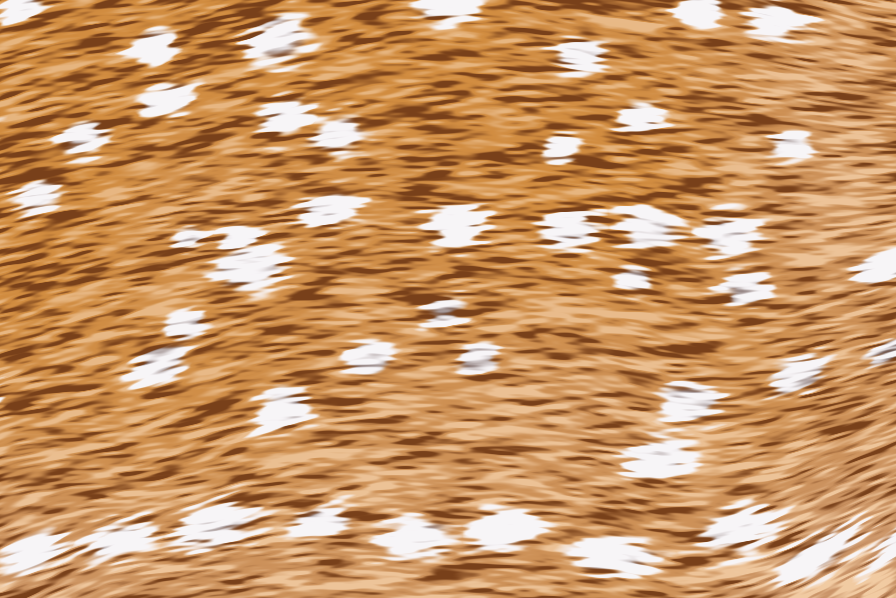
This texture is drawn by a Shadertoy shader. Its source:

```glsl
// Draws a spotted deer coat: combed tawny fur with frayed white spots.

const vec3 DARK_BROWN = vec3(0.47, 0.25, 0.10);
const vec3 ORANGE_TAN = vec3(0.82, 0.55, 0.25);
const vec3 DUSTY_TAN  = vec3(0.79, 0.58, 0.41);
const vec3 PALE_CREAM = vec3(0.95, 0.80, 0.64);
const vec3 SPOT_SHADE = vec3(0.46, 0.38, 0.37);
const vec3 SPOT_WHITE = vec3(0.97, 0.96, 0.97);

float hash(vec2 p) {
    vec3 h = fract(vec3(p.xyx) * 0.1031);
    h += dot(h, h.yzx + 33.33);
    return fract((h.x + h.y) * h.z);
}

vec2 hash2(vec2 p) {
    return vec2(hash(p), hash(p + vec2(37.2, 91.7)));
}

float noise(vec2 p) {
    vec2 i = floor(p), f = fract(p);
    f = f * f * (3.0 - 2.0 * f);
    vec2 e = vec2(0.0, 1.0);
    return mix(mix(hash(i), hash(i + e.yx), f.x),
               mix(hash(i + e.xy), hash(i + e.yy), f.x), f.y);
}

// Coordinates along and across the lie of the hair
vec2 flow(vec2 p) {
    float right = max(p.x - 1.05, 0.0);
    float rise = 0.32 * p.x - 0.17 * p.x * p.x
               + 0.9 * right * right * (1.1 - p.y)
               + 0.025 * noise(p * 4.0);
    return vec2(p.x, p.y - rise);
}

// Brightness along one hair; each row starts at its own offset
float hair(float x, float row) {
    x += 17.0 * hash(vec2(row, 3.7));
    float i = floor(x), f = fract(x);
    return mix(hash(vec2(i, row)), hash(vec2(i + 1.0, row)),
               f * f * (3.0 - 2.0 * f));
}

// A layer of hairs, tilted against the flow
float strands(vec2 q, float tilt, vec2 density) {
    q.y += tilt * q.x;
    q *= density;
    float row = floor(q.y);
    return mix(hair(q.x, row), hair(q.x, row + 1.0),
               smoothstep(0.0, 1.0, fract(q.y)));
}

// Positive inside an elliptical spot that leans with the fur
float spot(vec2 q, vec2 center, vec2 radius) {
    return 1.0 - length((q - flow(center)) / radius);
}

// Loosely scattered spots
float scatteredSpots(vec2 p, vec2 q, vec2 cell) {
    float field = -2.0;
    vec2 home = floor(p / cell);
    for (int y = -1; y <= 1; y++)
    for (int x = -1; x <= 1; x++) {
        vec2 id = home + vec2(x, y);
        vec2 center = (id + 0.12 + 0.76 * hash2(id + 5.3)) * cell;
        float size = mix(0.65, 1.15, hash(id + 61.4));
        if (hash(id + 23.9) < 0.64 && center.y > 0.21)
            field = max(field, spot(q, center, size * vec2(0.052, 0.037)));
    }
    return field;
}

// Nearly joined row of spots along the belly
float bellySpots(vec2 q, float spacing) {
    float field = -2.0;
    for (int i = 0; i < 10; i++) {
        vec2 r = hash2(vec2(i, 12.6));
        vec2 center = vec2((float(i) + 0.5 * r.x) * spacing, 0.06 + 0.07 * r.y);
        vec2 radius = mix(0.8, 1.15, hash(vec2(i, 44.1))) * vec2(0.07, 0.038);
        field = max(field, spot(q, center, radius));
    }
    return field;
}

void mainImage(out vec4 fragColor, in vec2 fragCoord) {
    vec2 p = fragCoord / iResolution.y;
    vec2 q = flow(p);

    // Crossing layers of fine hair over broader tufts
    float fine = strands(q, 0.0, vec2(20.0, 165.0));
    float cross1 = strands(q, 0.13, vec2(27.0, 200.0));
    float cross2 = strands(q, -0.12, vec2(15.0, 120.0));
    float tufts = strands(q, 0.05, vec2(7.0, 34.0));
    float fur = 0.36 * fine + 0.32 * cross1 + 0.22 * cross2 + 0.10 * tufts;
    float tone = 0.5 + 2.5 * (fur - 0.5);

    // Coat grows paler toward the belly and the right flank
    float patches = noise(p * 3.0 + 8.0);
    float paleness = 0.55 * smoothstep(0.75, 0.0, p.y)
                   + 0.45 * smoothstep(1.05, 1.5, p.x)
                   + 0.5 * (patches - 0.4);
    paleness = clamp(paleness, 0.0, 1.0);
    float coatTone = clamp(tone + 0.22 * paleness - 0.04, 0.0, 1.0);
    vec3 tan1 = mix(ORANGE_TAN, DUSTY_TAN, paleness);
    vec3 coat = mix(DARK_BROWN, tan1, smoothstep(0.0, 0.5, coatTone));
    coat = mix(coat, PALE_CREAM, smoothstep(0.5, 1.05, coatTone) * mix(0.65, 1.0, paleness));

    // White spots with hair-frayed rims, thinner fur at mid height
    float field = max(scatteredSpots(p, q, vec2(0.17, 0.145)), bellySpots(q, 0.165));
    float fray = 1.5 * (fur - 0.5) + 0.5 * (cross2 - 0.5);
    float mask = smoothstep(-0.08, 0.32, field + fray);
    float worn = smoothstep(0.3, 0.0, abs(p.y - 0.4));
    float spotTone = clamp(tone + 0.42 - 0.25 * worn + 0.2 * field, 0.0, 1.0);
    vec3 white = mix(SPOT_SHADE, SPOT_WHITE, smoothstep(0.0, 0.9, spotTone));

    fragColor = vec4(mix(coat, white, mask), 1.0);
}
```
